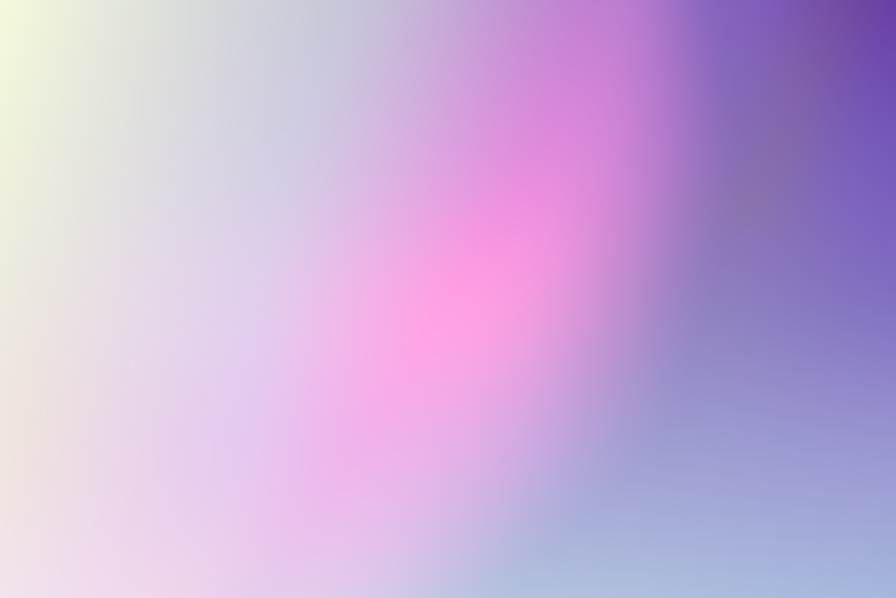
A WebGL 2 fragment shader for this background:

```glsl
#version 300 es
precision highp float;
// Soft mesh gradient: cream on the left, a tilted pink glow, violet to blue on the right.

uniform vec2 u_resolution;
out vec4 fragColor;

// Smooth curve through five evenly spaced stops, t = 0 at a and t = 1 at e.
vec3 spline(vec3 a, vec3 b, vec3 c, vec3 d, vec3 e, float t) {
    vec3 k[7] = vec3[7](2.0 * a - b, a, b, c, d, e, 2.0 * e - d);
    float s = clamp(t, 0.0, 1.0) * 4.0;
    int i = min(int(s), 3);
    float f = s - float(i);
    vec3 p = k[i], q = k[i + 1], r = k[i + 2], w = k[i + 3];
    return q + 0.5 * f * (r - p + f * (2.0 * p - 5.0 * q + 4.0 * r - w
         + f * (3.0 * (q - r) + w - p)));
}

// Ramp from lo to hi; soft rounds its ends, bend delays its rise.
float ease(float lo, float hi, float x, float soft, float bend) {
    float t = pow(clamp((x - lo) / (hi - lo), 0.0, 1.0), bend);
    return mix(t, t * t * (3.0 - 2.0 * t), soft);
}

// Soft glow around the segment from a to b.
float segmentGlow(vec2 p, vec2 a, vec2 b, float radius) {
    vec2 ab = b - a;
    float h = clamp(dot(p - a, ab) / dot(ab, ab), 0.0, 1.0);
    vec2 d = (p - a - ab * h) / radius;
    return exp(-dot(d, d));
}

void main() {
    vec2 uv = gl_FragCoord.xy / u_resolution;
    float down = 1.0 - uv.y;

    // Horizontal places of the lavender seam, pink ridge and violet edge.
    vec3 place = spline(vec3(0.378, 0.658, 0.807), vec3(0.326, 0.605, 0.833),
                        vec3(0.280, 0.505, 0.800), vec3(0.260, 0.404, 0.736),
                        vec3(0.180, 0.300, 0.573), down);

    // Colours down each of the five curves.
    vec3 cream = spline(vec3(0.96, 0.98, 0.86), vec3(0.94, 0.95, 0.86),
                        vec3(0.93, 0.92, 0.87), vec3(0.94, 0.90, 0.87),
                        vec3(0.95, 0.89, 0.93), down);
    vec3 seam = spline(vec3(0.78, 0.78, 0.85), vec3(0.82, 0.80, 0.89),
                       vec3(0.88, 0.81, 0.93), vec3(0.90, 0.79, 0.94),
                       vec3(0.94, 0.84, 0.92), down);
    vec3 ridge = spline(vec3(0.75, 0.50, 0.82), vec3(0.88, 0.54, 0.86),
                        vec3(1.00, 0.62, 0.89), vec3(0.94, 0.70, 0.92),
                        vec3(0.90, 0.80, 0.93), down);
    vec3 edge = spline(vec3(0.52, 0.39, 0.74), vec3(0.52, 0.42, 0.73),
                       vec3(0.56, 0.50, 0.75), vec3(0.62, 0.62, 0.82),
                       vec3(0.70, 0.76, 0.87), down);
    vec3 violet = spline(vec3(0.41, 0.24, 0.67), vec3(0.46, 0.35, 0.73),
                         vec3(0.51, 0.44, 0.76), vec3(0.60, 0.59, 0.82),
                         vec3(0.65, 0.72, 0.86), down);

    // Blend across the curves from left to right.
    vec3 color = mix(cream, seam, ease(0.0, place.x, uv.x, 0.15, 0.9));
    color = mix(color, ridge, ease(place.x, place.y, uv.x, 0.4, 1.0));
    color = mix(color, edge, ease(place.y, place.z, uv.x, 0.75, 1.35));
    color = mix(color, violet, ease(place.z, 1.0, uv.x, 0.4, 1.0));

    // Muted streak through the violet corner.
    float streak = segmentGlow(uv, vec2(0.94, 1.0), vec2(0.84, 0.66), 0.055);
    color += vec3(0.01, 0.01, -0.05) * streak;

    fragColor = vec4(clamp(color, 0.0, 1.0), 1.0);
}
```
